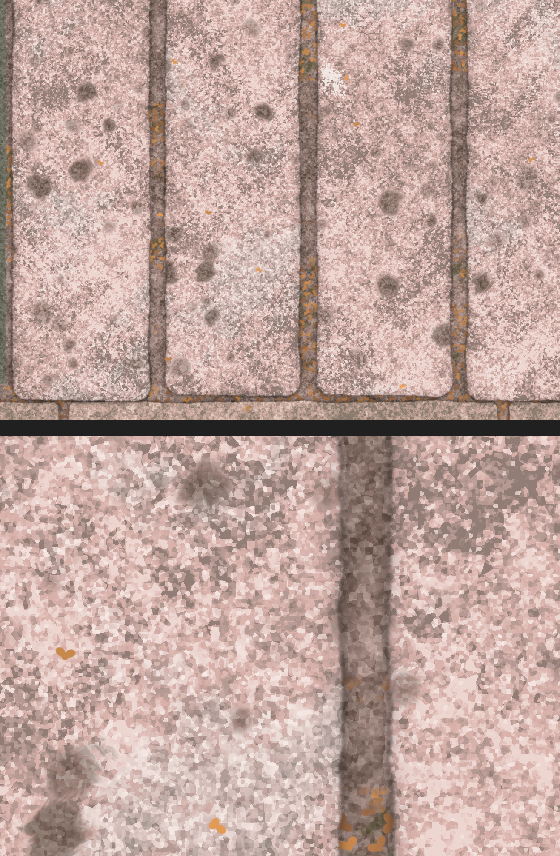
Top: the whole. Bottom: its middle third, enlarged.
Give the GLSL for this texture, as a WebGL 1 fragment shader.

```glsl
precision highp float;
// Weathered pink paving bricks standing in columns above one lying course.
// Rounded-box distances lay out the bricks; layered sines give the soiling,
// cellular scatter gives grit, dark spots, lichen and leaf litter in the joints.

uniform vec2 u_resolution;

#define PITCH 0.361
#define FIRST_X 0.0125
#define HALF_WIDTH 0.165
#define FOOT 0.05
#define COURSE_PITCH 1.045
#define LIGHT vec3(0.93, 0.835, 0.815)
#define PINK vec3(0.85, 0.695, 0.67)
#define GREY vec3(0.71, 0.60, 0.575)
#define SOOT vec3(0.57, 0.49, 0.46)
#define DARK vec3(0.42, 0.35, 0.31)
#define LEAF vec3(0.85, 0.58, 0.32)

float hash(vec2 p) {
  return fract(sin(dot(p, vec2(127.1, 311.7))) * 43758.5);
}

// Warped, rotated sine octaves, roughly -1 to 1
float sines(vec2 p) {
  float sum = 0.0, amp = 0.5;
  for (int i = 0; i < 6; i++) {
    p += 0.7 * sin(p.yx * 1.3 + 0.8);
    sum += amp * sin(p.x) * cos(0.8 * p.y);
    p = mat2(1.3, 1.1, -1.1, 1.3) * p + 2.7;
    amp *= 0.68;
  }
  return sum * 1.3;
}

// Radius of a scattered blot, in cell units
float blotRadius(float id) {
  return mix(0.09, 0.25, fract(id * 7.3));
}

// Scattered point whose blot is nearest: offset in cell units, and random id
vec3 scatter(vec2 p, float size, float chance) {
  vec2 g = p / size, cell = floor(g);
  vec3 best = vec3(0.0);
  float nearest = 9.0;
  for (int y = -1; y <= 1; y++) {
    for (int x = -1; x <= 1; x++) {
      vec2 k = cell + vec2(float(x), float(y));
      float id = hash(k + size * 91.0) / chance;
      vec2 o = g - k - 0.15 - 0.7 * vec2(hash(k + 3.7), hash(k + 8.1));
      float d = length(o) - blotRadius(id);
      if (id < 1.0 && d < nearest) {
        nearest = d;
        best = vec3(o, id);
      }
    }
  }
  return nearest < 8.0 ? best : vec3(9.0, 9.0, 0.0);
}

float roundBox(vec2 p, vec2 halfSize, float r) {
  vec2 q = abs(p) - halfSize + r;
  return length(max(q, 0.0)) + min(max(q.x, q.y), 0.0) - r;
}

// Four-stop ramp from clean to sooty
vec3 soil(float t) {
  vec3 c = mix(LIGHT, PINK, smoothstep(0.05, 0.4, t));
  c = mix(c, GREY, smoothstep(0.42, 0.7, t));
  return mix(c, SOOT, smoothstep(0.74, 1.0, t));
}

// Blots with ragged rims
float blots(vec2 p, float size, float chance, float ragged) {
  vec3 s = scatter(p, size, chance);
  float d = length(s.xy) - blotRadius(s.z) + ragged;
  return (1.0 - smoothstep(-0.06, 0.05, d)) * mix(0.4, 1.0, s.z);
}

// Irregular leaf crumbs: coverage and id
vec2 crumbs(vec2 p, float size, float chance, float radius, float px) {
  vec3 s = scatter(p, size, chance);
  float a = atan(s.y, s.x) + 6.3 * s.z;
  float lobes = 0.65 + 0.2 * cos(3.0 * a) + 0.25 * sin(2.0 * a + 40.0 * s.z);
  float d = length(s.xy) * size - radius * lobes;
  return vec2(1.0 - smoothstep(-px, px, d), s.z);
}

void main() {
  float px = 1.0 / u_resolution.y;
  vec2 p = gl_FragCoord.xy * px;
  float column = floor((p.x - FIRST_X) / PITCH);
  float joint = floor((p.x - FIRST_X) / PITCH + 0.5);
  float seed = hash(vec2(column, 4.0));

  // Layout distances
  float foot = FOOT + 0.024 * (seed - 0.5);
  vec2 center = vec2(FIRST_X + (column + 0.5) * PITCH, foot + 1.0);
  float wobble = 0.004 * sines(p * 16.0);
  float brick = roundBox(p - center, vec2(HALF_WIDTH - 0.007 * seed, 1.0), 0.034) + wobble;
  float courseX = mod(p.x - 0.153, COURSE_PITCH) - 0.5 * COURSE_PITCH;
  float course = roundBox(vec2(courseX, p.y + 0.2), vec2(0.51, 0.243), 0.015) + wobble;
  float slate = max(p.x - 0.014, 0.085 - p.y) + wobble;

  // Shared noise, shifted for each brick
  vec2 q = p + step(brick, 0.005) * seed * vec2(7.3, 3.1);
  float broad = sines(q * 7.0 + 1.0);
  float fine = sines(q * 55.0);
  float grain = scatter(p, 0.0034, 1.0).z;
  float grit = scatter(p, 0.0068, 1.0).z - 0.5 + 0.9 * (grain - 0.5);

  // Joints: earthy mortar, moss and leaf litter
  vec3 col = mix(GREY, DARK, 0.5 + 0.3 * fine + 0.25 * broad) - 0.16 * grit;
  float litter = sines(vec2(joint * 5.0, p.y * 11.0) + 2.0) + 0.5 * hash(vec2(joint, 2.0)) - 0.25;
  col = mix(col, vec3(0.32, 0.33, 0.18), 0.4 * smoothstep(0.4, 0.9, litter + 0.4 * fine));
  vec2 heap = crumbs(p, 0.014, 0.6, 0.0085, px);
  float heaped = max(smoothstep(0.0, 0.4, litter), 1.0 - smoothstep(0.06, 0.1, p.y));
  col = mix(col, mix(DARK + vec3(0.16, 0.04, -0.04), LEAF, heap.y), heap.x * heaped);

  // Lying course and side slab
  vec3 lying = soil(0.62 + 0.25 * broad + 0.25 * fine + 0.5 * grit) * vec3(0.95, 0.97, 0.93);
  col = mix(col * (1.0 - 0.4 * exp(-max(course, 0.0) / 0.005)), lying, 1.0 - smoothstep(-0.002, 0.002, course));
  col = mix(col, vec3(0.43, 0.43, 0.38) - 0.12 * grit, 1.0 - smoothstep(-px, px, slate));

  // Brick face: gritty soiling, heavier in patches and toward the worn rim
  float rim = exp(min(brick, 0.0) / 0.02);
  float patches = smoothstep(0.15, 0.9, sines(q * 17.0 + 4.0) + 0.5 * grit);
  float t = 0.36 + 0.2 * broad + 0.24 * fine + 0.58 * grit + 0.24 * rim + 0.4 * patches;
  vec3 face = soil(t);
  float bloom = smoothstep(0.25, 0.9, sines(q * 6.0 + 9.0) + 0.25 * fine - 0.5 * grit);
  face = mix(face, vec3(0.81, 0.78, 0.765) - 0.22 * grit, 0.5 * bloom);
  face = mix(face, vec3(0.97, 0.93, 0.91), 0.5 * smoothstep(0.06, 0.03, grain));

  // Dark spots and pale lichen
  float ragged = 0.1 * fine + 0.07 * grit;
  float spots = max(blots(q, 0.105, 0.34, ragged), 0.7 * blots(q + 5.0, 0.06, 0.18, ragged));
  face = mix(face, DARK - 0.14 * grit, 0.85 * spots);
  float lichen = blots(q + 2.0, 0.16, 0.05, 0.14 * fine + 0.2 * grit);
  face = mix(face, vec3(0.95, 0.92, 0.90), lichen);
  face *= 1.0 - 0.14 * exp(min(brick, 0.0) / 0.006);

  // Bricks over their contact shadow, then stray crumbs
  float shadow = mix(0.55, 0.4, smoothstep(0.04, 0.08, p.y));
  col *= 1.0 - shadow * exp(-max(brick, 0.0) / 0.0045);
  col = mix(col, face, 1.0 - smoothstep(-0.0025, 0.0025, brick));
  vec2 stray = crumbs(p, 0.11, 0.12, 0.008, px);
  col = mix(col, LEAF * (0.85 + 0.25 * stray.y), stray.x);
  gl_FragColor = vec4(clamp(col, 0.0, 1.0), 1.0);
}
```
